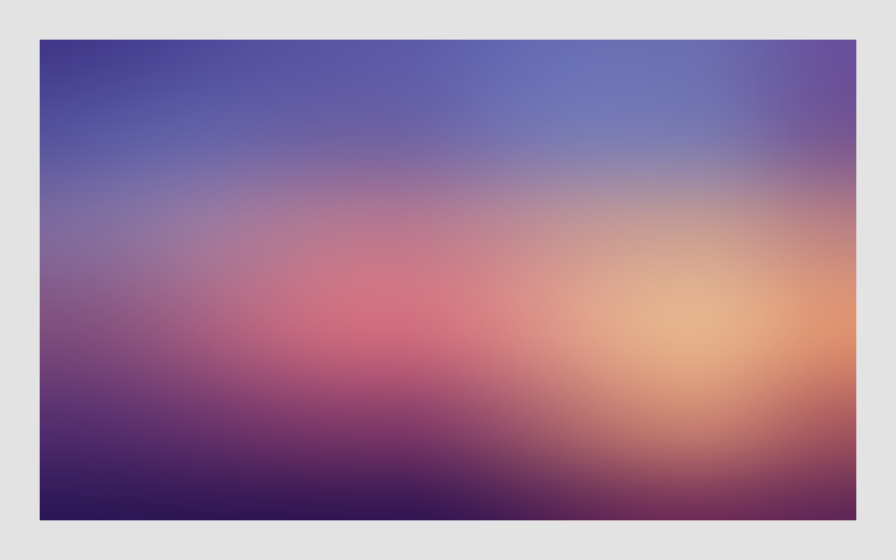
Give the GLSL for this background, as a Shadertoy shader.

```glsl
const vec3 FRAME_COLOR = vec3(0.892);
const vec2 PANEL_MIN = vec2(0.0443, 0.0708);
const vec2 PANEL_MAX = vec2(0.9557, 0.9292);

// Vertical ramps, evenly spaced from bottom to top
const int STOPS = 6;
const vec3 LEFT_RAMP[STOPS] = vec3[STOPS](
    vec3(0.17, 0.09, 0.33), vec3(0.33, 0.18, 0.43), vec3(0.49, 0.30, 0.49),
    vec3(0.49, 0.39, 0.59), vec3(0.33, 0.30, 0.59), vec3(0.25, 0.20, 0.52));
const vec3 ROSE_RAMP[STOPS] = vec3[STOPS](
    vec3(0.19, 0.08, 0.32), vec3(0.51, 0.23, 0.41), vec3(0.81, 0.42, 0.49),
    vec3(0.72, 0.45, 0.54), vec3(0.43, 0.35, 0.60), vec3(0.35, 0.32, 0.63));
const vec3 SUN_RAMP[STOPS] = vec3[STOPS](
    vec3(0.43, 0.17, 0.34), vec3(0.78, 0.50, 0.44), vec3(0.90, 0.70, 0.55),
    vec3(0.78, 0.61, 0.57), vec3(0.48, 0.46, 0.67), vec3(0.41, 0.41, 0.67));
const vec3 RIGHT_RAMP[STOPS] = vec3[STOPS](
    vec3(0.37, 0.15, 0.34), vec3(0.66, 0.35, 0.37), vec3(0.87, 0.57, 0.44),
    vec3(0.74, 0.51, 0.51), vec3(0.47, 0.34, 0.57), vec3(0.41, 0.31, 0.61));

// Horizontal positions of the two inner ramps
const float ROSE_X = 0.42;
const float SUN_X = 0.80;

const vec3 BLUE_GLOW = vec3(0.022, 0.066, 0.062);
const vec2 GLOW_SIZE = vec2(0.13, 0.20);
const vec2 LEFT_GLOW = vec2(0.18, 0.74);
const vec2 RIGHT_GLOW = vec2(0.60, 0.86);

// Smooth cubic curve through the stops of a ramp
vec3 sampleRamp(vec3 ramp[STOPS], float height) {
    float position = clamp(height, 0.0, 1.0) * float(STOPS - 1);
    int i = min(int(position), STOPS - 2);
    float t = position - float(i);
    vec3 before = ramp[max(i - 1, 0)];
    vec3 start = ramp[i];
    vec3 end = ramp[i + 1];
    vec3 after = ramp[min(i + 2, STOPS - 1)];
    vec3 startSlope = 0.5 * (end - before);
    vec3 endSlope = 0.5 * (after - start);
    vec3 bend = 3.0 * (end - start) - 2.0 * startSlope - endSlope;
    vec3 twist = 2.0 * (start - end) + startSlope + endSlope;
    return start + t * (startSlope + t * (bend + t * twist));
}

float glow(vec2 p, vec2 center) {
    vec2 d = (p - center) / GLOW_SIZE;
    return exp(-0.5 * dot(d, d));
}

vec3 duskGradient(vec2 p) {
    // Blend the ramps from left to right
    vec3 color = sampleRamp(LEFT_RAMP, p.y);
    color = mix(color, sampleRamp(ROSE_RAMP, p.y), smoothstep(0.0, ROSE_X, p.x));
    color = mix(color, sampleRamp(SUN_RAMP, p.y), smoothstep(ROSE_X, SUN_X, p.x));
    color = mix(color, sampleRamp(RIGHT_RAMP, p.y), smoothstep(SUN_X, 1.0, p.x));

    // Cool patches in the upper sky
    return color + BLUE_GLOW * (glow(p, LEFT_GLOW) + glow(p, RIGHT_GLOW));
}

void mainImage(out vec4 fragColor, in vec2 fragCoord) {
    vec2 uv = fragCoord / iResolution.xy;
    vec2 panelUv = (uv - PANEL_MIN) / (PANEL_MAX - PANEL_MIN);

    // Antialiased coverage of the panel
    vec2 inset = min(uv - PANEL_MIN, PANEL_MAX - uv) * iResolution.xy;
    vec2 coverage = clamp(inset + 0.5, 0.0, 1.0);

    vec3 color = mix(FRAME_COLOR, duskGradient(panelUv), coverage.x * coverage.y);
    fragColor = vec4(color, 1.0);
}
```
